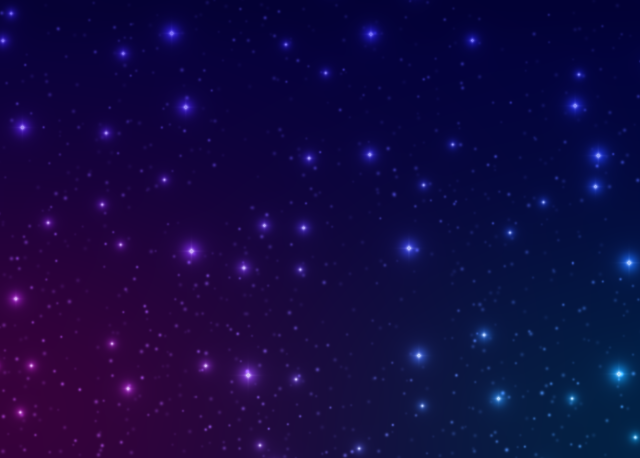
Reproduce this background procedurally as a WebGL 2 fragment shader.

```glsl
#version 300 es
precision highp float;
// Night sky: navy gradient with a magenta glow at lower left and a teal glow
// at lower right, clustered faint dust stars, and bright stars with halos and
// short cross spikes. Stars are jittered grid points tinted by the glows.

#define STAR_CELL 0.160      // spacing of bright stars, in canvas heights
#define STAR_SHARE 0.95      // share of cells that hold a bright star
#define HALO_SIZE 0.0165
#define CORE_SIZE 0.0052
#define SPIKE_LENGTH 0.0065
#define SPIKE_WIDTH 0.0022
#define DUST_CELL 0.036      // spacing of faint stars
#define DUST_SIZE 0.0037
#define DUST_LIGHT 0.62
#define CLUSTER_SCALE 5.0    // frequency of the dust clustering

uniform vec2 u_resolution;
out vec4 fragColor;

// Four random values in 0..1 for a cell of a layer.
vec4 hash(vec2 cell, uint layer) {
  uvec2 c = uvec2(ivec2(cell));
  uvec4 v = uvec4(c.x, c.y, layer, c.x ^ (c.y << 8u)) * 1664525u + 1013904223u;
  for (int i = 0; i < 2; i++) {
    v.x += v.y * v.w; v.y += v.z * v.x; v.z += v.x * v.y; v.w += v.y * v.z;
    v ^= v >> 16u;
  }
  return vec4(v >> 8u) / 16777216.0;
}

float gradientDot(vec2 corner, vec2 offset) {
  float angle = 6.2832 * hash(corner, 9u).x;
  return dot(vec2(cos(angle), sin(angle)), offset);
}

float gradientNoise(vec2 p) {
  vec2 i = floor(p), f = fract(p);
  vec2 w = f * f * f * (f * (f * 6.0 - 15.0) + 10.0);
  vec2 e = vec2(1.0, 0.0);
  float low = mix(gradientDot(i, f), gradientDot(i + e.xy, f - e.xy), w.x);
  float high = mix(gradientDot(i + e.yx, f - e.yx), gradientDot(i + e.xx, f - e.xx), w.x);
  return mix(low, high, w.y);
}

float bell(float x, float width) {
  return exp(-x * x / (width * width));
}

// Faint soft dots, denser in noise clusters and towards the bottom.
float dust(vec2 p, float cellSize, uint layer) {
  float light = 0.0;
  vec2 home = floor(p / cellSize);
  for (int y = -1; y <= 1; y++)
  for (int x = -1; x <= 1; x++) {
    vec2 cell = home + vec2(x, y);
    vec4 rnd = hash(cell, layer);
    vec2 center = (cell + rnd.xy) * cellSize;
    float density = 0.72 - 0.3 * center.y + 0.9 * gradientNoise(center * CLUSTER_SCALE);
    float present = step(rnd.z, density);
    float size = DUST_SIZE * mix(0.75, 1.2, fract(rnd.z * 37.0));
    light += present * mix(0.13, 0.95, pow(rnd.w, 3.0)) * bell(distance(p, center), size);
  }
  return light;
}

// Bright stars: x = coloured halo, y = pale core and spikes.
vec2 brightStars(vec2 p) {
  vec2 light = vec2(0.0);
  vec2 home = floor(p / STAR_CELL);
  for (int y = -1; y <= 1; y++)
  for (int x = -1; x <= 1; x++) {
    vec2 cell = home + vec2(x, y);
    vec4 rnd = hash(cell, 3u);
    vec2 d = p - (cell + mix(vec2(0.04), vec2(0.96), rnd.xy)) * STAR_CELL;
    float size = mix(0.68, 1.2, rnd.z * rnd.z);
    float r = length(d);
    float halo = 0.38 * bell(r, HALO_SIZE * size) + 0.30 * exp(-r / (HALO_SIZE * size));
    vec2 spikes = exp(-abs(d) / (SPIKE_LENGTH * size * size));
    float cross = spikes.x * bell(d.y, SPIKE_WIDTH) + spikes.y * bell(d.x, SPIKE_WIDTH);
    float core = bell(r, CORE_SIZE * mix(0.8, size, 0.6)) + 0.3 * cross;
    light += step(rnd.w, STAR_SHARE) * size * vec2(halo, core);
  }
  return light;
}

void main() {
  vec2 uv = gl_FragCoord.xy / u_resolution;
  vec2 p = gl_FragCoord.xy / u_resolution.y;

  // Sky gradient
  float magenta = bell(distance(uv, vec2(0.0, 0.10)), 0.57);
  float teal = bell(distance(uv, vec2(1.0, 0.04)), 0.50);
  vec3 sky = vec3(0.008, 0.002, 0.235);
  sky += magenta * vec3(0.205, 0.0, -0.005) + teal * vec3(-0.01, 0.125, 0.03);
  sky *= 1.0 - 0.12 * smoothstep(0.85, 1.0, uv.y);

  // Star colours follow the glows and turn paler lower down
  vec3 tint = vec3(0.16, 0.13, 0.95);
  tint += magenta * vec3(0.66, 0.0, -0.10) + teal * vec3(-0.13, 0.60, 0.05);
  vec3 pale = mix(tint, vec3(0.95, 0.95, 1.0), 0.70 - 0.4 * uv.y * uv.y);
  vec3 dustColor = mix(tint, vec3(0.55, 0.55, 0.90), 0.55);

  // Layers of light
  float faint = dust(p, DUST_CELL, 1u) + dust(p + 0.37, DUST_CELL * 1.3, 2u);
  vec2 stars = brightStars(p);
  vec3 color = sky + dustColor * DUST_LIGHT * faint * mix(1.0, 0.6, uv.y);
  color += tint * stars.x * 0.9;
  color = mix(color, max(color, pale), min(stars.y, 1.0));
  fragColor = vec4(clamp(color, 0.0, 1.0), 1.0);
}
```
